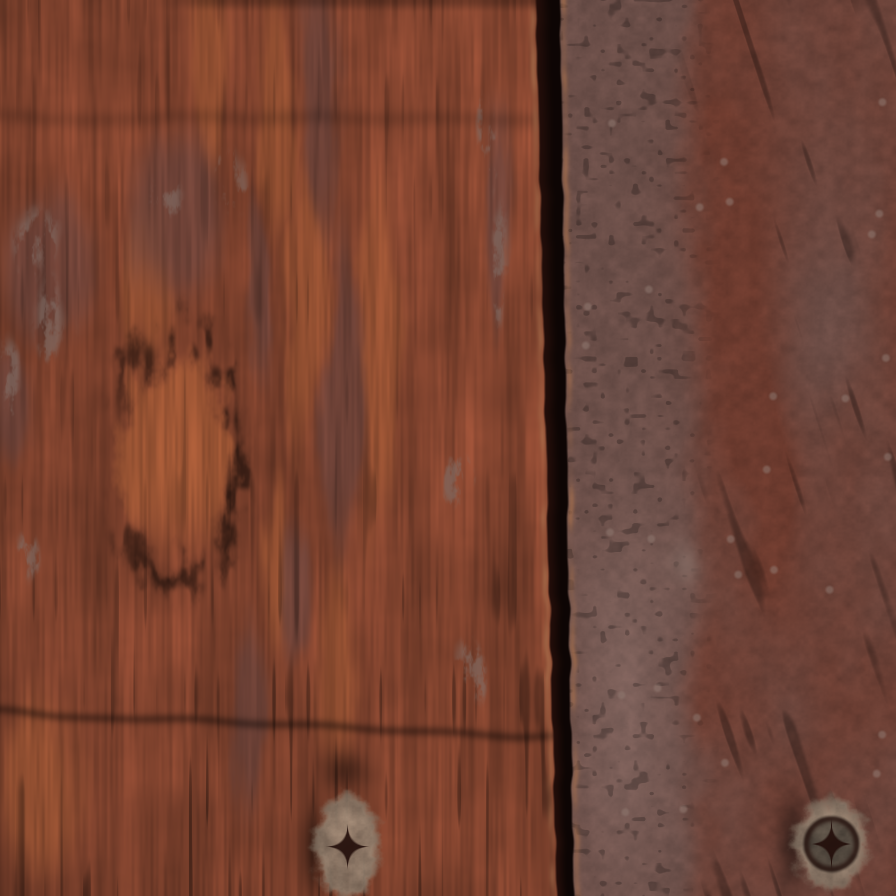
Give the GLSL for this texture, as a Shadertoy shader.

```glsl
#define RUST vec3(0.49, 0.255, 0.175)
#define ORANGE vec3(0.61, 0.335, 0.20)
#define PURPLE vec3(0.405, 0.255, 0.225)
#define PAINT vec3(0.43, 0.315, 0.29)
#define BARE_RED vec3(0.435, 0.235, 0.185)
#define SOOT vec3(0.13, 0.05, 0.035)
#define CHIP vec3(0.50, 0.42, 0.39)
#define STEEL vec3(0.59, 0.52, 0.45)
#define GRAIN 0.17
#define GAP_TILT 0.02

// Each entry: centre, radii
const vec4 streaks[8] = vec4[8](
    vec4(.235, .92, .024, .13), vec4(.315, .87, .02, .16), vec4(.34, .66, .026, .18),
    vec4(.165, .69, .025, .1), vec4(.42, .6, .025, .22), vec4(.305, .38, .018, .11),
    vec4(.38, .26, .028, .12), vec4(.04, .12, .05, .11));
const vec4 stains[9] = vec4[9](
    vec4(.05, .7, .06, .09), vec4(.01, .55, .035, .08), vec4(.2, .76, .06, .1),
    vec4(.36, .88, .024, .17), vec4(.382, .57, .022, .2), vec4(.29, .68, .018, .12),
    vec4(.275, .2, .022, .12), vec4(.325, .34, .02, .09), vec4(.56, .75, .018, .13));
const vec4 chips[10] = vec4[10](
    vec4(.04, .73, .026, .04), vec4(.062, .64, .018, .05), vec4(.01, .58, .018, .05),
    vec4(.182, .775, .012, .03), vec4(.26, .8, .02, .04), vec4(.548, .84, .01, .06),
    vec4(.564, .7, .013, .07), vec4(.51, .46, .012, .03), vec4(.03, .38, .014, .03),
    vec4(.528, .25, .014, .04));

float hash(vec2 p) { return fract(sin(dot(p, vec2(127.1, 311.7))) * 43758.5); }

float noise(vec2 p) {
    vec2 i = floor(p), f = fract(p);
    f = f * f * (3.0 - 2.0 * f);
    return mix(mix(hash(i), hash(i + vec2(1, 0)), f.x),
               mix(hash(i + vec2(0, 1)), hash(i + vec2(1, 1)), f.x), f.y);
}

float fbm(vec2 p) {
    float sum = 0.0, amp = 0.5;
    for (int i = 0; i < 4; i++, amp *= 0.5) {
        sum += amp * noise(p);
        p = p * 2.03 + 17.3;
    }
    return sum;
}

float bell(float x, float w) { return exp(-x * x / (w * w)); }

float blob(vec2 p, vec4 s) {
    vec2 d = (p - s.xy) / s.zw;
    return exp(-dot(d, d));
}

vec3 leftBoard(vec2 p) {
    float band = fbm(p * vec2(28, 2.5)), mottle = fbm(p * vec2(12, 14));
    vec2 q = p + 0.045 * vec2(fbm(p * vec2(30, 6)) - 0.47, 0.6 * fbm(p * 24.0) - 0.28);
    float warm = 0.0, stain = 0.0, chip = 0.0;
    for (int i = 0; i < 8; i++) warm = max(warm, blob(q, streaks[i]));
    for (int i = 0; i < 9; i++) stain = max(stain, blob(q, stains[i]));
    for (int i = 0; i < 10; i++) chip = max(chip, blob(q, chips[i]));
    vec3 col = RUST * (0.82 + 0.38 * band) * (0.86 + 0.28 * mottle);
    col = mix(col, ORANGE, 0.65 * smoothstep(0.2, 0.8, warm));
    col = mix(col, PURPLE, 0.75 * smoothstep(0.2, 0.8, stain + 0.3 * (band - 0.5)));

    // Knot with a ragged burnt rim
    vec2 k = (p - vec2(0.195, 0.487)) / vec2(0.075, 0.137);
    float r = length(k) + 0.55 * (fbm(p * vec2(55, 28)) - 0.47);
    col = mix(col, ORANGE * 1.04, 0.8 * (1.0 - smoothstep(0.65, 1.0, r)) * smoothstep(-1.0, -0.2, k.y));
    float rim = bell(r - 1.0, 0.14) * smoothstep(-1.1, 0.3, k.x + abs(k.y));
    col *= 1.0 - 0.5 * rim * smoothstep(0.2, 0.75, noise(p * vec2(120, 45)));

    // Grain, dark pores and flaked chips
    col *= 1.0 + GRAIN * (noise(p * vec2(190, 6)) + noise(p * vec2(330, 14)) - 1.0);
    float pore = smoothstep(0.76, 0.95, noise(p * vec2(160, 9) + 40.0));
    col *= 1.0 - pore * mix(0.35, 0.14, smoothstep(0.0, 0.6, p.y));
    float flake = smoothstep(0.42, 0.62, fbm(p * vec2(90, 40)));
    col = mix(col, CHIP, 0.65 * flake * smoothstep(0.2, 0.7, chip));

    // Marks across the grain
    float y = p.y + 0.008 * noise(vec2(p.x * 14.0, 3));
    col *= 1.0 - 0.33 * bell(y - 0.209 + 0.045 * p.x, 0.006);
    col *= 1.0 - 0.13 * bell(y - 0.872, 0.01);
    col *= 1.0 - 0.25 * smoothstep(0.985, 1.0, p.y) * smoothstep(0.15, 0.25, p.x);
    return col * (1.0 - 0.4 * blob(p, vec4(0.385, 0.14, 0.025, 0.022)));
}

vec3 rightBoard(vec2 p) {
    float cloud = fbm(p * vec2(16, 9)), rough = fbm(p * 95.0);
    vec2 q = p + 0.04 * (vec2(cloud, fbm(p * 18.0)) - 0.47);
    float worn = smoothstep(0.755, 0.8, q.x) * (0.35 + 0.6 * cloud);
    worn += 0.55 * blob(q, vec4(0.82, 0.69, 0.055, 0.24));
    worn += 0.65 * blob(q, vec4(0.86, 0.47, 0.03, 0.13));
    worn *= 1.0 - 0.8 * blob(q, vec4(0.92, 0.63, 0.055, 0.14));
    vec3 col = mix(PAINT, BARE_RED, min(worn, 1.0)) * (0.86 + 0.24 * rough);
    col += 0.07 * blob(q, vec4(0.7, 0.22, 0.055, 0.2));

    // Slanted scratches and pits
    float bare = smoothstep(0.74, 0.82, p.x);
    float scratch = smoothstep(0.76, 0.92, noise(vec2(p.x + 0.32 * p.y, p.y) * vec2(85, 11)));
    float pit = smoothstep(0.74, 0.9, noise(p * vec2(110, 140)));
    col *= 1.0 - mix(0.22 * pit, 0.28 * scratch, bare);

    // Scattered pale flecks
    vec2 cell = floor(p * 24.0), f = fract(p * 24.0) - 0.5;
    f -= 0.6 * (vec2(hash(cell), hash(cell + 7.0)) - 0.5);
    float fleck = (1.0 - smoothstep(0.05, 0.15, length(f))) * step(0.88, hash(cell + 3.0));
    float scuff = blob(q, vec4(0.76, 0.365, 0.018, 0.02));
    return mix(col, CHIP * 1.12, min(0.55 * fleck + 0.5 * scuff, 0.8));
}

// Worn plate around a recessed head with a star slot
vec3 screw(vec3 col, vec2 d, vec2 size, float head) {
    float rough = fbm(d * 70.0 + 30.0), r = length(d);
    float plate = length(d / size) + 0.55 * (rough - 0.47);
    col *= 1.0 - 0.45 * blob(d, vec4(-size.x, 0, 0.016, 0.05));
    col = mix(col, STEEL * (0.72 + 0.5 * rough), 0.88 * (1.0 - smoothstep(0.75, 1.1, plate)));
    vec3 disc = mix(STEEL * (0.4 + 0.35 * rough), SOOT, 0.7 * bell(r - 0.028, 0.004));
    col = mix(col, disc, head * (1.0 - smoothstep(0.029, 0.034, r)));
    vec2 s = sqrt(abs(d));
    return mix(col, SOOT, 0.9 * (1.0 - smoothstep(0.145, 0.175, s.x + s.y)));
}

void mainImage(out vec4 fragColor, in vec2 fragCoord) {
    vec2 p = fragCoord / iResolution.xy;
    float soft = 1.5 / iResolution.y;

    // Boards on either side of a leaning gap
    float x = p.x - 0.631 + GAP_TILT * p.y + 0.003 * (noise(vec2(p.y * 50.0, 1)) - 0.5);
    float halfWidth = mix(0.0095, 0.0135, p.y), edge = abs(x) - halfWidth;
    vec3 col = x < 0.0 ? leftBoard(p) : rightBoard(p);
    col = screw(col, p - vec2(0.388, 0.055), vec2(0.038, 0.062), 0.0);
    col = screw(col, p - vec2(0.928, 0.058), vec2(0.043, 0.052), 1.0);

    // Bright lips and dark slot
    float lip = bell(edge - 0.004, 0.0035) * noise(vec2(p.y * 45.0, sign(x) * 8.0));
    col = mix(col, vec3(0.66, 0.44, 0.3), 0.65 * lip);
    vec3 slot = mix(SOOT, SOOT * 0.4, smoothstep(-1.0, 0.4, x / halfWidth));
    col = mix(slot, col, smoothstep(-soft, soft, edge));
    fragColor = vec4(clamp(col, 0.0, 1.0), 1.0);
}
```
